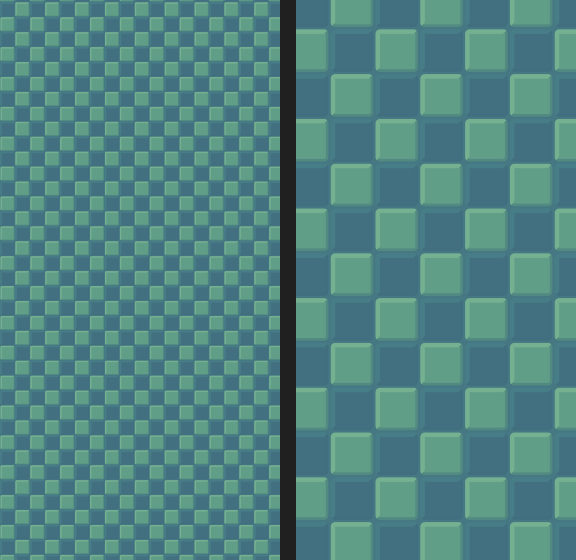
Left, the full canvas; right, a detail of the centre.
Give the GLSL for this pattern, as a Shadertoy shader.

```glsl
const float TILES_ACROSS = 18.75;
const float ROW_OFFSET = 0.37;

const vec3 GROUT = vec3(0.27, 0.47, 0.51);
const vec3 GREEN_FACE = vec3(0.38, 0.62, 0.53);
const vec3 GREEN_LIGHT = vec3(0.46, 0.69, 0.57);
const vec3 GREEN_SHADE = vec3(0.32, 0.54, 0.51);
const vec3 BLUE_FACE = vec3(0.26, 0.44, 0.50);
const vec3 BLUE_LIGHT = vec3(0.28, 0.49, 0.53);
const vec3 BLUE_SHADE = vec3(0.255, 0.435, 0.50);

float roundedBox(vec2 p, vec2 halfSize, float radius) {
    vec2 q = abs(p) - halfSize + radius;
    return length(max(q, 0.0)) + min(max(q.x, q.y), 0.0) - radius;
}

// Coverage of the region where the distance is negative
float inside(float dist, float blur) {
    return 1.0 - smoothstep(-blur, blur, dist);
}

// Tile with a bevel lit from the upper left
vec3 bevelTile(vec2 p, vec3 face, vec3 light, vec3 shade, float blur) {
    float edge = roundedBox(p, vec2(0.475), 0.10);
    float lit = inside(p.x - p.y, blur);
    float bevelWidth = mix(0.06, 0.10, lit);
    vec3 bevel = mix(shade, light, lit);
    vec3 tile = mix(bevel, face, inside(edge + bevelWidth, blur));
    return mix(GROUT, tile, inside(edge, blur));
}

void mainImage(out vec4 fragColor, in vec2 fragCoord) {
    float scale = TILES_ACROSS / iResolution.x;
    float blur = 0.6 * scale;

    // Checkerboard cells
    vec2 grid = fragCoord * scale - vec2(0.0, ROW_OFFSET);
    vec2 cell = floor(grid);
    vec2 p = fract(grid) - 0.5;
    float isGreen = mod(cell.x + cell.y, 2.0);

    // Alternate the two glazes
    vec3 face = mix(BLUE_FACE, GREEN_FACE, isGreen);
    vec3 light = mix(BLUE_LIGHT, GREEN_LIGHT, isGreen);
    vec3 shade = mix(BLUE_SHADE, GREEN_SHADE, isGreen);

    fragColor = vec4(bevelTile(p, face, light, shade, blur), 1.0);
}
```
